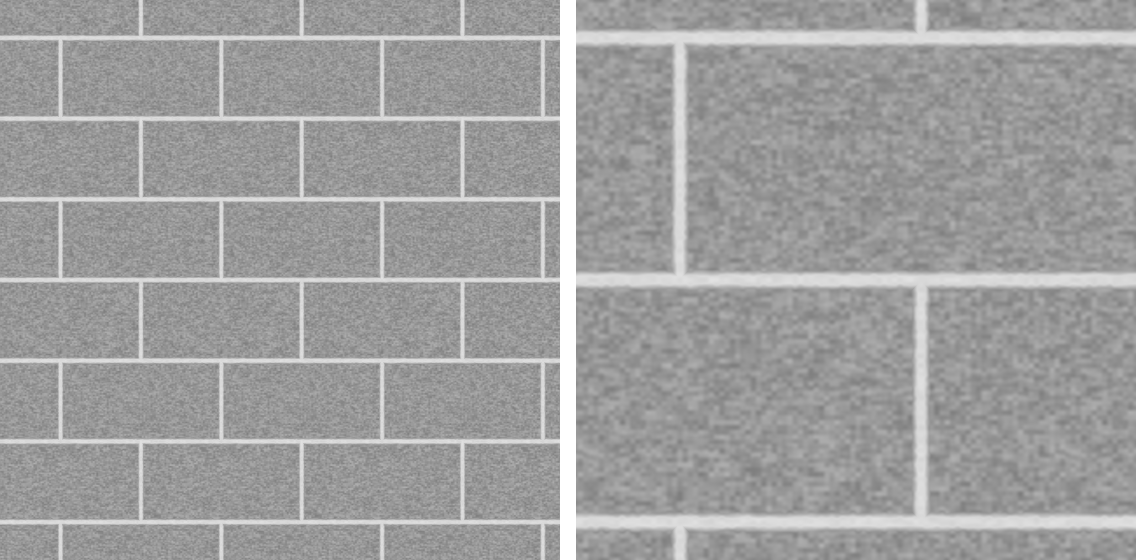
Left: the whole. Right: its middle third, enlarged.
Write a Shadertoy shader that draws this texture.

```glsl
// Grey running-bond block wall with fine speckled grain and soft pale mortar joints.

const vec2  BLOCK_SIZE   = vec2(0.2871, 0.1441);  // joint to joint, in canvas units
const vec2  WALL_ORIGIN  = vec2(0.1081, 0.5);     // corner of one block
const vec2  JOINT_HALF   = vec2(0.0036, 0.0041);  // half width: upright, level
const float JOINT_SOFT   = 0.0021;                // half width of the soft edge
const float JOINT_WOBBLE = 0.0016;
const vec3  BLOCK_COLOR  = vec3(0.592);
const vec3  MORTAR_COLOR = vec3(0.855);
const float BLOCK_GRAIN  = 0.21;
const float MORTAR_GRAIN = 0.07;
const float ROWS_PER_TILE = 4.0;                  // the grain repeats after these rows
const vec2  STREAK_CELLS = vec2(44.0, 190.0);     // grain cells across one tile
const vec2  SPECK_CELLS  = vec2(92.0, 204.0);

float hash(vec2 cell, float seed) {
    uvec2 q = uvec2(cell) * uvec2(1597u, 3571u);
    uint n = (q.x ^ q.y ^ uint(seed) * 7919u) * 747796405u;
    n = ((n >> 15) ^ n) * 277803737u;
    n = ((n >> 13) ^ n) * 668265u;
    return float((n >> 16) & 65535u) / 65535.0;
}

// Value noise that wraps after one tile, centred on zero
float tileNoise(vec2 tile, vec2 cells, float seed) {
    vec2 p = tile * cells;
    vec2 i = floor(p);
    vec2 f = smoothstep(0.0, 1.0, p - i);
    vec2 a = mod(i, cells);
    vec2 b = mod(i + 1.0, cells);
    float low  = mix(hash(a, seed), hash(vec2(b.x, a.y), seed), f.x);
    float high = mix(hash(vec2(a.x, b.y), seed), hash(b, seed), f.x);
    return mix(low, high, f.y) - 0.5;
}

void mainImage(out vec4 fragColor, in vec2 fragCoord) {
    vec2 uv = fragCoord / iResolution.xy;
    vec2 wall = (uv - WALL_ORIGIN) / BLOCK_SIZE;

    // Grain: short level streaks and finer specks
    vec2 tile = fract(wall / vec2(1.0, ROWS_PER_TILE));
    float streak = tileNoise(tile, STREAK_CELLS, 1.0);
    float speck = tileNoise(tile, SPECK_CELLS, 2.0);
    float grain = 0.45 * streak + 0.55 * speck;

    // Distance to the nearest upright and level joint, alternate rows shifted by half
    vec2 block = wall;
    block.x += 0.5 * mod(floor(wall.y), 2.0);
    vec2 toJoint = abs(fract(block + 0.5) - 0.5) * BLOCK_SIZE;
    float levelDist = toJoint.y - JOINT_HALF.y;
    float uprightDist = toJoint.x - JOINT_HALF.x;
    float jointDist = min(levelDist, uprightDist) + JOINT_WOBBLE * speck;

    // Mortar over blocks
    float soft = max(JOINT_SOFT, 0.75 / iResolution.y);
    float mortar = 1.0 - smoothstep(-soft, soft, jointDist);
    vec3 color = mix(BLOCK_COLOR + BLOCK_GRAIN * grain,
                     MORTAR_COLOR + MORTAR_GRAIN * grain, mortar);
    fragColor = vec4(color, 1.0);
}
```
